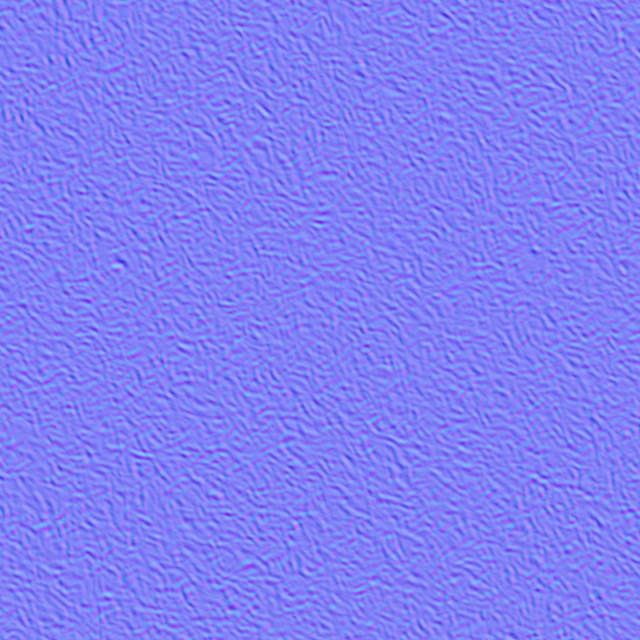
This texture map is drawn by a WebGL 2 fragment shader. Its source:

```glsl
#version 300 es
precision highp float;
// Normal map of fine wrinkled leather: short slanted ridges with soft creases.

uniform vec2 u_resolution;
out vec4 fragColor;

// Integer hash (PCG style) giving three values in 0..1.
vec3 hash3(ivec2 cell, int seed) {
    uvec3 v = uvec3(ivec3(cell, seed)) * 1664525u + 1013904223u;
    v.x += v.y * v.z; v.y += v.z * v.x; v.z += v.x * v.y;
    v ^= v >> 16u;
    v.x += v.y * v.z; v.y += v.z * v.x; v.z += v.x * v.y;
    return vec3(v >> 8u) / 16777216.0;
}

// Smooth value noise for the slow regional changes.
float valueNoise(vec2 p, int seed) {
    ivec2 c = ivec2(floor(p));
    vec2 f = fract(p);
    f = f * f * (3.0 - 2.0 * f);
    float low = mix(hash3(c, seed).x, hash3(c + ivec2(1, 0), seed).x, f.x);
    float high = mix(hash3(c + ivec2(0, 1), seed).x, hash3(c + ivec2(1, 1), seed).x, f.x);
    return mix(low, high, f.y);
}

// Sum of scattered oriented wavelets; returns the surface slope.
vec2 wrinkleSlope(vec2 p, float turn, int seed) {
    ivec2 home = ivec2(floor(p));
    vec2 slope = vec2(0.0);
    for (int y = -1; y <= 1; y++)
    for (int x = -1; x <= 1; x++)
    for (int k = 0; k < 4; k++) {
        ivec2 cell = home + ivec2(x, y);
        vec3 place = hash3(cell, seed + 2 * k);
        vec3 shape = hash3(cell, seed + 2 * k + 1);

        // Most ridges fall to the right; about a quarter cross them.
        float spread = shape.y - 0.5;
        float angle = shape.x < 0.75 ? 0.82 + 1.4 * spread : 2.0 + 0.8 * spread;
        vec2 across = vec2(cos(angle + turn), sin(angle + turn));
        vec2 along = vec2(-across.y, across.x);

        vec2 d = p - vec2(cell) - place.xy;
        float u = dot(d, across);
        float v = dot(d, along);
        float window = max(0.0, 1.0 - u * u / 0.65 - v * v);
        float wave = cos(6.2832 * (u * mix(1.3, 2.0, shape.z) + place.z));
        slope += across * wave * window * window * window;
    }
    return slope;
}

void main() {
    vec2 uv = gl_FragCoord.xy / min(u_resolution.x, u_resolution.y);

    // Regional drift of direction and depth, plus a slight bend.
    float turn = 0.5 * (valueNoise(uv * 6.0, 91) - 0.5);
    float depth = mix(0.92, 1.08, valueNoise(uv * 9.0 + 3.7, 92));
    vec2 bend = vec2(valueNoise(uv * 30.0, 93), valueNoise(uv * 30.0, 94)) - 0.5;
    vec2 p = uv + 0.005 * bend;

    // Main wrinkles and a finer grain.
    vec2 slope = wrinkleSlope(p * 44.0, turn, 1);
    slope += 0.22 * wrinkleSlope(p * 71.0 + 5.3, turn, 21);
    slope *= 0.097 * depth;

    // Creases facing lower left are narrower and deeper.
    float facing = slope.x + slope.y;
    slope -= 0.25 * (facing * facing - 0.009);

    // Encode the slope; blue dims in the creases.
    facing = slope.x + slope.y;
    vec3 color = vec3(vec2(0.503, 0.5) + slope, 0.967 + 0.19 * facing);
    fragColor = vec4(clamp(color, 0.0, 1.0), 1.0);
}
```
